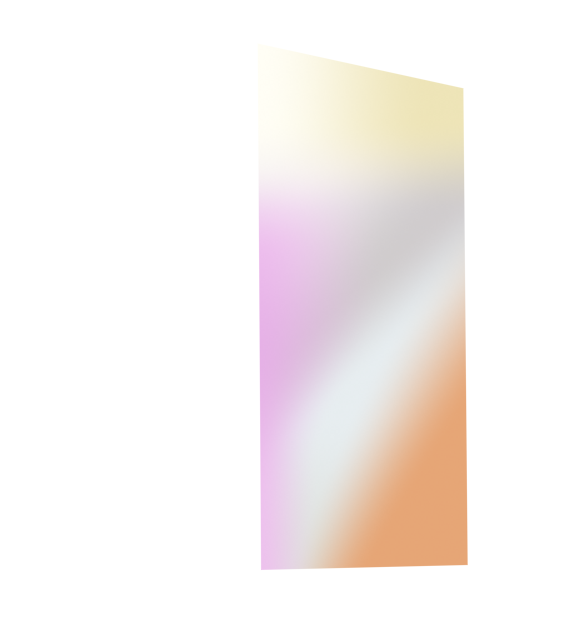
A WebGL 2 fragment shader for this background:

```glsl
#version 300 es
precision highp float;

uniform vec2 u_resolution;
out vec4 fragColor;

const vec3 WHITE = vec3(1.0);
const vec3 GREY = vec3(0.815, 0.80, 0.805);
const vec3 MIST = vec3(0.955, 0.935, 0.95);
const vec3 ICE = vec3(0.905, 0.93, 0.94);
const vec3 SAGE = vec3(0.875, 0.885, 0.87);
const vec3 ORANGE = vec3(0.902, 0.65, 0.463);
const vec3 PINK = vec3(0.903, 0.69, 0.905);
const vec3 ROSE = vec3(0.935, 0.75, 0.935);
const vec3 IVORY = vec3(1.0, 0.995, 0.96);
const vec3 CREAM = vec3(0.932, 0.895, 0.72);

// Signed distance to the line a-b, positive on its left side
float sideOf(vec2 p, vec2 a, vec2 b) {
    vec2 d = normalize(b - a);
    return d.x * (p.y - a.y) - d.y * (p.x - a.x);
}

// Positive inside a convex quad with counterclockwise corners
float quadInside(vec2 p, vec2 a, vec2 b, vec2 c, vec2 d) {
    return min(min(sideOf(p, a, b), sideOf(p, b, c)),
               min(sideOf(p, c, d), sideOf(p, d, a)));
}

// Soft step of a given half width around zero
float softStep(float x, float halfWidth) {
    return smoothstep(-halfWidth, halfWidth, x);
}

float hash(vec2 p) {
    return fract(sin(dot(p, vec2(12.9898, 78.233))) * 43758.5453);
}

// Blended colours: u runs across the panel, h is canvas height
vec3 panelColor(float u, float h) {
    // Grey diagonal band that brightens toward the upper left
    float aboveBand = h - (0.395 + 0.32 * u);
    vec3 col = mix(GREY, MIST, smoothstep(0.0, 0.26, aboveBand));

    // Pale streak under the band
    vec3 pale = mix(SAGE, ICE, smoothstep(0.12, 0.36, h));
    float streakEdge = 0.349 + 0.276 * u;
    col = mix(col, pale, softStep(streakEdge - h, 0.075));

    // Orange lower right, along a curved edge
    float k = h - 0.115;
    float orangeEdge = 0.33 + 1.38 * k + 0.88 * k * k;
    col = mix(col, ORANGE, softStep(u - orangeEdge, 0.20 + 0.30 * k));

    // Pink glow on the left side
    float reach = mix(0.29, 0.62, smoothstep(0.28, 0.54, h));
    float glow = 1.0 - smoothstep(-0.05, reach, u);
    glow *= 1.0 - smoothstep(0.60, 0.755, h);
    float middle = 1.0 - smoothstep(0.0, 0.24, abs(h - 0.44));
    col = mix(col, mix(ROSE, PINK, middle), glow);

    // Ivory to cream at the top
    vec3 top = mix(IVORY, CREAM, smoothstep(0.0, 0.85, u));
    return mix(col, top, smoothstep(0.665, 0.815, h));
}

void main() {
    vec2 p = gl_FragCoord.xy / u_resolution.y;
    p.x += 0.5 * (470.0 / 512.0 - u_resolution.x / u_resolution.y);

    // Panel corners
    vec2 bottomLeft = vec2(0.4076, 0.1095);
    vec2 bottomRight = vec2(0.7303, 0.1172);
    vec2 topRight = vec2(0.7236, 0.862);
    vec2 topLeft = vec2(0.4023, 0.932);

    float rise = (p.y - bottomLeft.y) / (topLeft.y - bottomLeft.y);
    float left = mix(bottomLeft.x, topLeft.x, rise);
    float u = clamp((p.x - left) / 0.322, 0.0, 1.0);

    // Light dither against banding
    vec3 col = panelColor(u, p.y) + (hash(floor(p * 512.0)) - 0.5) / 255.0;

    // Smooth panel edge over white
    float inside = quadInside(p, bottomLeft, bottomRight, topRight, topLeft);
    float cover = softStep(inside, 0.75 / u_resolution.y);
    fragColor = vec4(mix(WHITE, col, cover), 1.0);
}
```
